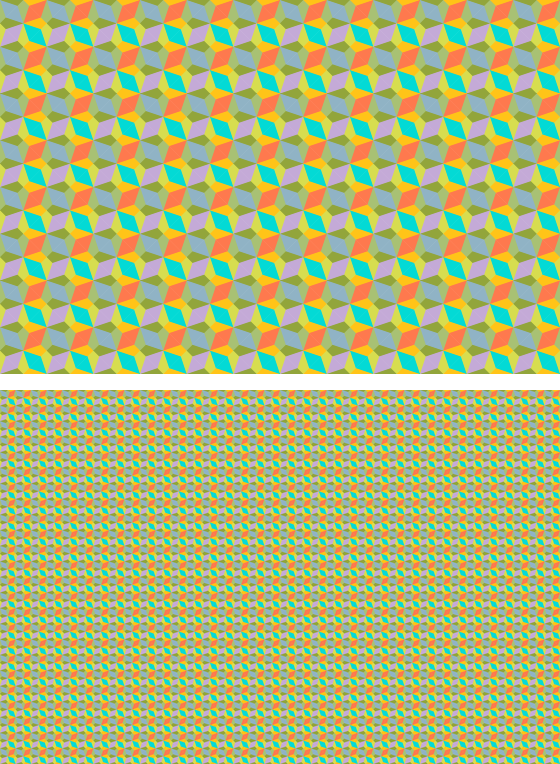
Top: one tile. Bottom: repeated 3 by 3.
Write a WebGL 1 fragment shader that draws this pattern.

```glsl
precision highp float;
// Seamless mosaic of leaning rhombi and pointed kites, 12 by 8 repeats of a 2 by 2 cell motif.

uniform vec2 u_resolution;

const vec2 REPEATS = vec2(12.0, 8.0);
const vec3 BLUE   = vec3(0.565, 0.702, 0.773);
const vec3 CORAL  = vec3(0.995, 0.475, 0.305);
const vec3 LILAC  = vec3(0.769, 0.667, 0.843);
const vec3 CYAN   = vec3(0.010, 0.855, 0.835);
const vec3 OLIVE  = vec3(0.573, 0.647, 0.230);
const vec3 GOLD   = vec3(1.000, 0.770, 0.095);
const vec3 SAGE   = vec3(0.660, 0.755, 0.455);
const vec3 LIME   = vec3(0.845, 0.868, 0.310);

// Antialiased coverage of the side where the distance is positive.
float cover(float dist, float pixel) {
  return smoothstep(-0.6 * pixel, 0.6 * pixel, dist);
}

// Signed distance to the edges of a rhombus along the cell diagonal, positive inside.
float rhombus(vec2 f) {
  float hi = max(f.x, f.y);
  float lo = min(f.x, f.y);
  return min(3.0 * lo - hi, lo - 3.0 * hi + 2.0) / sqrt(10.0);
}

vec3 rhombusColor(vec2 parity) {
  return mix(mix(BLUE, CORAL, parity.x), mix(LILAC, CYAN, parity.x), parity.y);
}

// Kites lie across cell edges: level ones vary by column, upright ones by row.
vec3 kiteColor(vec2 f, vec2 parity, float pixel) {
  vec2 edge = min(f, 1.0 - f);
  vec3 level = mix(OLIVE, GOLD, parity.x);
  vec3 upright = mix(SAGE, LIME, parity.y);
  return mix(upright, level, cover((edge.x - edge.y) / sqrt(2.0), pixel));
}

vec3 mosaic(vec2 p, float pixel) {
  vec2 parity = mod(floor(p), 2.0);
  vec2 f = fract(p);

  // Mirror alternate cells so that neighbouring rhombi lean opposite ways.
  if (parity.x != parity.y) f.x = 1.0 - f.x;

  // Faint hairline across the short diagonal of each rhombus.
  float seam = cover(0.008 - abs(f.x + f.y - 1.0) / sqrt(2.0), pixel);
  vec3 body = mix(rhombusColor(parity), vec3(1.0), 0.08 * seam);

  return mix(kiteColor(f, parity, pixel), body, cover(rhombus(f), pixel));
}

void main() {
  vec2 uv = gl_FragCoord.xy / u_resolution;
  vec2 cells = 2.0 * REPEATS;
  vec2 p = vec2(uv.x, 1.0 - uv.y) * cells;
  float pixel = cells.x / u_resolution.x;
  gl_FragColor = vec4(mosaic(p, pixel), 1.0);
}
```
